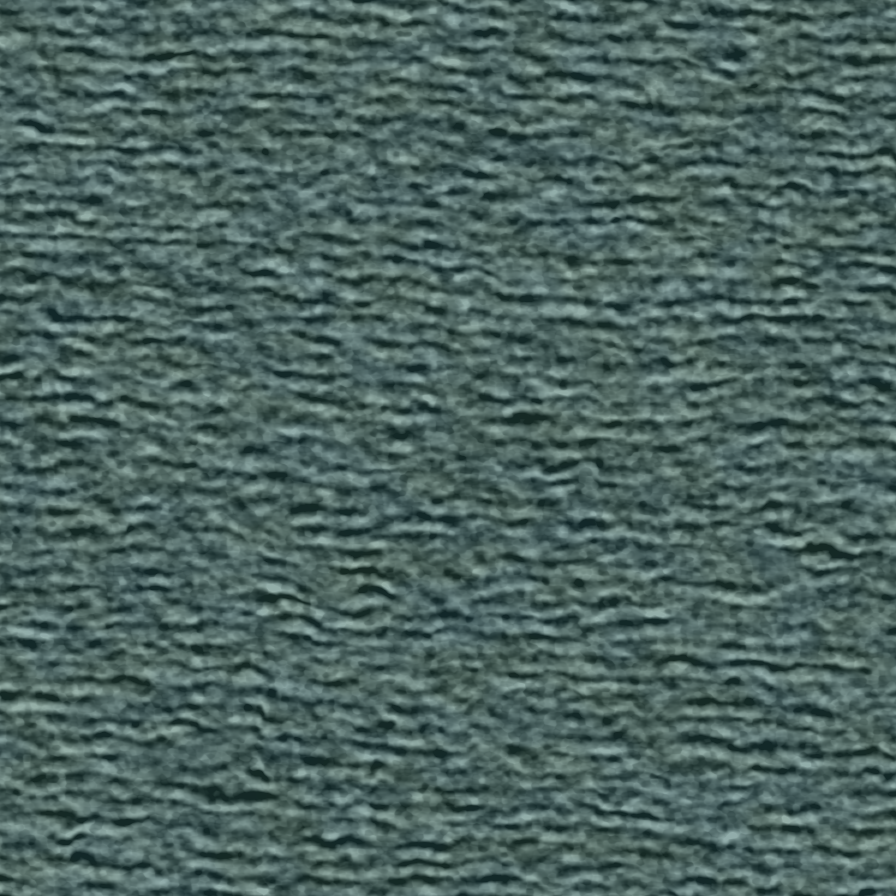
Give the GLSL for this texture, as a three.js fragment shader.

```glsl
// Ribbed grey-green cloth: slightly tilted, even rows of thread chopped into
// short dashes. Signed cellular noise kinks the rows, varies their strength
// and adds strands and fine fuzz; the sum drives one colour ramp.

varying vec2 vUv;

const float TAU = 6.2831853;

// Colour: mean cloth colour, change per unit of tone, and hue drift
const vec3 CLOTH_COLOR = vec3(0.296, 0.388, 0.374);
const vec3 TONE_STEP = vec3(0.113, 0.118, 0.115);
const vec3 HUE_DRIFT = vec3(0.004, 0.002, -0.005);
const float TONE_MIN = -1.95;
const float TONE_MAX = 2.5;

// Rows of thread
const float ROWS = 45.0;
const float TILT = 0.055;
const float BEND = 0.26;      // slow bending, in rows
const float WOBBLE = 0.12;    // short kinks, in rows

// Cells per canvas for each layer (dashes count cells per row upward)
const vec2 BEND_CELLS = vec2(4.0, 6.0);
const vec2 WOBBLE_CELLS = vec2(48.0, 46.0);
const vec2 DASH_CELLS = vec2(46.0, 2.0);
const vec2 STRENGTH_CELLS = vec2(32.0, 1.1);
const vec2 STRAND_CELLS = vec2(74.0, 135.0);
const vec2 FUZZ_CELLS = vec2(150.0, 200.0);
const vec2 SHADE_CELLS = vec2(9.0, 13.0);
const vec2 HUE_CELLS = vec2(24.0, 40.0);
const float STRAND_SLANT = 0.08;

// Share of each layer in the tone
const float RIB_AMOUNT = 0.80;
const float RIB_VARIATION = 0.38;
const float DASH_AMOUNT = 0.42;
const float STRAND_AMOUNT = 0.48;
const float FUZZ_AMOUNT = 0.42;
const float SHADE_AMOUNT = 0.06;

vec3 hash3(vec2 cell) {
  vec3 q = fract(cell.xyx * vec3(0.1031, 0.1030, 0.0973));
  q += dot(q, q.yxz + 33.33);
  return fract((q.xxy + q.yzz) * q.zyx);
}

// Soft cellular noise: blends random signed cell points, zero mean and unit variance
float cellNoise(vec2 p) {
  vec2 cell = floor(p);
  vec2 local = p - cell;
  float total = 0.0;
  float power = 0.0;
  for (int j = -1; j <= 1; j++) {
    for (int i = -1; i <= 1; i++) {
      vec2 offset = vec2(float(i), float(j));
      vec3 h = hash3(cell + offset + 100.0);
      vec2 d = offset + 0.1 + 0.8 * h.xy - local;
      float weight = exp(-3.4 * dot(d, d));
      total += weight * (h.z * 2.0 - 1.0);
      power += weight * weight;
    }
  }
  return 1.732 * total / sqrt(power + 0.0001);
}

// Light and dark streaks stacked in pairs, so that they leave no broad patches
float streakNoise(vec2 p) {
  return 0.707 * (cellNoise(p) - cellNoise(p + vec2(0.25, 1.0)));
}

// Thread profile: rounded crest with a slightly sharper lit edge
float ribProfile(float row) {
  float angle = TAU * row;
  return sin(angle) + 0.22 * sin(2.0 * angle + 0.9);
}

void main() {
  // Follow the tilted rows
  vec2 p = vec2(vUv.x, vUv.y + TILT * vUv.x);
  float row = p.y * ROWS
    + BEND * cellNoise(p * BEND_CELLS)
    + WOBBLE * cellNoise(p * WOBBLE_CELLS + 17.0);
  vec2 threadPoint = vec2(p.x, row);

  // Ribs of uneven strength, chopped into dashes
  float strength = RIB_AMOUNT
    + RIB_VARIATION * cellNoise(threadPoint * STRENGTH_CELLS + 31.0);
  float tone = strength * ribProfile(row);
  tone += DASH_AMOUNT * streakNoise(threadPoint * DASH_CELLS + 53.0);

  // Slanted strands, fuzz and broad shading
  vec2 slanted = vec2(p.x, p.y - STRAND_SLANT * p.x);
  tone += STRAND_AMOUNT * streakNoise(slanted * STRAND_CELLS + 7.0);
  tone += FUZZ_AMOUNT * cellNoise(p * FUZZ_CELLS + 71.0);
  tone += SHADE_AMOUNT * cellNoise(p * SHADE_CELLS + 89.0);
  tone = clamp(tone, TONE_MIN, TONE_MAX);

  // Colour ramp with a faint drift between blue and yellow green
  float hue = cellNoise(p * HUE_CELLS + 43.0);
  vec3 color = CLOTH_COLOR + TONE_STEP * tone + HUE_DRIFT * hue;
  gl_FragColor = vec4(color, 1.0);
}
```
